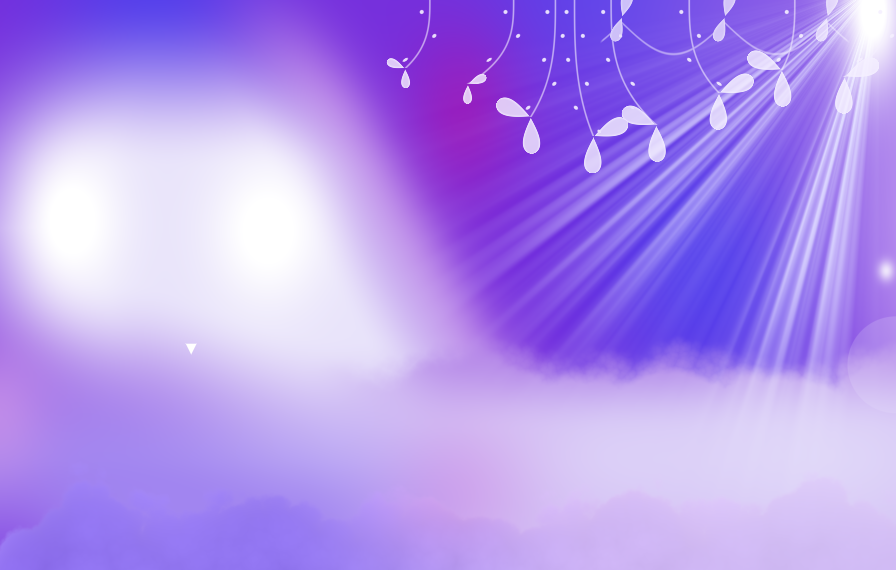
Reproduce this background procedurally as a WebGL 1 fragment shader.

```glsl
precision highp float;
// Dreamy violet sky: twin white glows, slanted light rays, leafy vines and soft clouds.
uniform vec2 u_resolution;

#define ASPECT 1.57
#define RAY_SOURCE vec2(1.54, 1.03)
#define RAY_STRENGTH .75
#define MIST_TOP .375
#define CLOUD_TOP .135
#define VINE_COUNT 8
#define VINE_SPACING .11
#define BEAD_SPACING .042
#define LINE_WIDTH .0014

const vec3 VIOLET = vec3(.47, .18, .86);
const vec3 BLUE = vec3(.31, .26, .93);
const vec3 MAGENTA = vec3(.62, .10, .72);
const vec3 LAVENDER = vec3(.63, .52, .94);
const vec3 PINK = vec3(.81, .59, .91);
const vec3 PALE = vec3(.91, .89, .98);
const vec3 WHITE = vec3(1.);

vec2 p;
float pixel;

vec2 hash2(vec2 v) {
  return fract(sin(vec2(dot(v, vec2(127.1, 311.7)), dot(v, vec2(269.5, 183.3)))) * 4375.85);
}

// Cellular puffs, bright at the cell centres
float puffs(vec2 v) {
  vec2 cell = floor(v);
  float nearest = 1.;
  for (int j = -1; j <= 1; j++)
    for (int i = -1; i <= 1; i++) {
      vec2 c = cell + vec2(float(i), float(j));
      vec2 d = c + hash2(c) - v;
      nearest = min(nearest, dot(d, d));
    }
  return 1. - nearest;
}

float billow(vec2 v) {
  float sum = 0., amp = .5;
  for (int i = 0; i < 5; i++) {
    sum += amp * puffs(v);
    v = mat2(.8, .6, -.6, .8) * v * 2. + 3.7;
    amp *= .5;
  }
  return sum;
}

// Soft elliptical stain of colour at x, y with radii rx, ry
vec3 tint(vec3 base, vec3 colour, float amount, float x, float y, float rx, float ry) {
  vec2 q = (p - vec2(x, y)) / vec2(rx, ry);
  return mix(base, colour, min(1., amount * exp(-dot(q, q))));
}

float band(float x, float a, float b, float soft) {
  return smoothstep(a - soft, a + soft, x) * (1. - smoothstep(b - soft, b + soft, x));
}

float stroke(float d, float width) {
  return 1. - smoothstep(width - pixel, width + pixel, d);
}

// Teardrop leaf growing from the origin, with a bright rim
float leaf(vec2 q, float angle, float size) {
  float c = cos(angle), s = sin(angle);
  q = vec2(c * q.x + s * q.y, c * q.y - s * q.x) / size;
  float t = clamp(q.x, 0., 1.);
  float inside = (.5 * t * sqrt(1. - t * t) - abs(q.y)) * size;
  return smoothstep(0., 1.5 * pixel, inside) * (1. - .16 * smoothstep(0., .006, inside));
}

vec3 skyColour() {
  vec3 c = tint(VIOLET, BLUE, .9, 1.24, .54, .22, .32);
  c = tint(c, BLUE, .85, .27, 1., .2, .25);
  c = tint(c, BLUE, .7, 1.05, 1.02, .25, .18);
  c = tint(c, MAGENTA, .8, .81, .8, .1, .15);
  c = tint(c, LAVENDER, .6, 1.45, .92, .33, .28);
  c = tint(c, vec3(.78, .65, .95), .8, 1.62, .6, .15, .4);
  c = mix(LAVENDER, c, smoothstep(.18, .42, p.y));
  c = tint(c, VIOLET, .6, 0., 0., .12, .14);
  // Pale haze, rounded on the left and slanted with pink on the right
  float side = p.x - .53 - .55 * (.9 - p.y);
  float low = mix(.15, .05, smoothstep(.2, .6, p.x));
  float height = smoothstep(1.02, .7, p.y) * smoothstep(low, low + .36, p.y);
  float left = smoothstep(-.25, .16, p.x - .35 * abs(p.y - .6));
  c = mix(c, PINK, .6 * exp(-side * side / .009) * smoothstep(1.1, .8, p.y) * smoothstep(.05, .4, p.y));
  c = mix(c, PALE, height * left * smoothstep(.11, -.17, side));
  c = tint(c, PINK, .7, -.01, .28, .1, .13);
  c = tint(c, WHITE, 1.2, .127, .612, .09, .13);
  return tint(c, WHITE, 1.2, .47, .595, .1, .13);
}

// Crisp beams fanning out from the upper right, in two main groups
float lightRays() {
  vec2 d = RAY_SOURCE - p;
  float a = atan(d.x, d.y), reach = length(d);
  float beams = .5 * smoothstep(-.3, .3, sin(a * 47. + 1.)) + .3 * smoothstep(-.4, .4, sin(a * 83.))
    + .2 * sin(a * 151.);
  float wide = .85 * band(a, .62, 1.02, .08) * (.15 + beams);
  float steep = 1.2 * band(a, .09, .37, .05) * (.45 + .7 * beams);
  float faint = .2 * band(a, 0., 1.3, .15) * beams;
  return RAY_STRENGTH * (wide + steep + faint) * exp(-.5 * reach) * smoothstep(1.05, .45, reach);
}

float vines() {
  float ink = 0., depth = 1. - p.y;
  for (int i = 0; i < VINE_COUNT; i++) {
    float n = float(i), sway = .08 * cos(n - 1.);
    vec2 tip = vec2(.71 + VINE_SPACING * n, .18 - .06 * cos(n));
    float s = depth / tip.y, hang = step(s, 1.);
    float x = p.x - tip.x - sway * (1. - s * s * s);
    float slope = 3. * sway * s * s / tip.y;
    ink = max(ink, .6 * hang * stroke(abs(x) / sqrt(1. + slope * slope), LINE_WIDTH));
    float k = floor(depth / BEAD_SPACING);
    vec2 bead = vec2(x - .028 * mod(k, 2.) + .014, depth - (k + .5) * BEAD_SPACING);
    ink = max(ink, .9 * hang * stroke(length(bead), .0035));
    vec2 q = vec2((p.x - tip.x) * (mod(n, 2.) * 2. - 1.), tip.y - depth);
    float size = mix(.035, .065, step(1.5, n));
    ink = max(ink, .95 * max(leaf(q, .4, size), leaf(q, -1.6, size)));
  }
  // Scalloped garland with a small leaf pair at each node
  float u = (p.x - 1.09) / .18, span = band(u, -.2, 2.2, .02);
  float sag = .04 + .055 * abs(sin(3.1416 * u));
  ink = max(ink, .5 * span * stroke(abs(depth - sag) * .75, LINE_WIDTH));
  vec2 node = vec2((fract(u + .5) - .5) * .18, .03 - depth);
  return max(ink, .85 * span * max(leaf(node, 1.3, .045), leaf(node, -1.9, .045)));
}

void main() {
  p = gl_FragCoord.xy / u_resolution * vec2(ASPECT, 1.);
  pixel = .75 / u_resolution.y;
  float puff = billow(p * 9.) - .7, rays = lightRays();
  vec3 c = mix(skyColour(), vec3(.86, .84, 1.), min(rays, 1.));

  // Broad mist on the right
  float edge = MIST_TOP + .012 * sin(p.x * 17.) + .09 * puff - p.y;
  float mist = smoothstep(-.015, .05, edge) * smoothstep(.52, .86, p.x);
  vec3 m = mix(vec3(.84, .77, .96), vec3(.71, .54, .91), smoothstep(.24, .38, p.y));
  m = tint(m, PALE, .8, 1.43, .2, .26, .14);
  m = tint(m, PALE, .5, 1.08, .2, .2, .1);
  m = tint(m, PINK, .7, .78, .14, .15, .13);
  c = mix(c, mix(m, PALE, min(rays, .7)), .92 * mist);

  // Billowing foreground clouds
  edge = CLOUD_TOP + .025 * cos((p.x - .14) * 19.6) - .07 * exp(-p.x * 30.) + .17 * puff - p.y;
  vec3 cloud = mix(vec3(.54, .43, .93), vec3(.78, .67, .94), smoothstep(.45, 1.1, p.x));
  cloud = tint(cloud, PINK, .6, .78, .13, .12, .1);
  cloud += vec3(.11, .11, .04) * exp(-max(edge, 0.) * 20.) + .12 * puff;
  c = mix(c, cloud, smoothstep(0., .03, edge) * mix(.85, .4, smoothstep(.9, 1.5, p.x)));

  // Light source, faint bubble, spark, vines and a tiny pointer
  c = tint(c, WHITE, 1.1, 1.53, .98, .065, .14);
  c = mix(c, PALE, .2 * stroke(length(p - vec2(1.57, .36)), .085));
  c = tint(c, WHITE, .8, 1.553, .525, .014, .018);
  c = mix(c, vec3(.96, .94, 1.), vines());
  vec2 t = p - vec2(.335, .388);
  c = mix(c, WHITE, stroke(max(abs(t.x) - .5 * (t.y + .008), t.y - .008), .001));
  gl_FragColor = vec4(clamp(c, 0., 1.), 1.);
}
```
